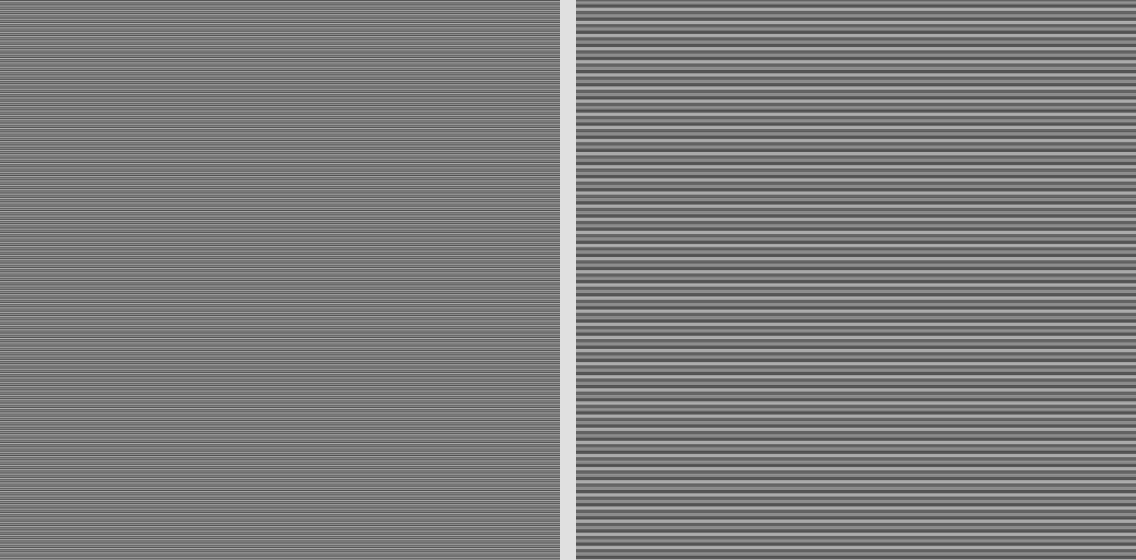
Left, the full canvas; right, a detail of the centre.
Give the GLSL for this pattern, as a WebGL 2 fragment shader.

```glsl
#version 300 es
precision highp float;
// Fine horizontal lines: light and dark alternate, every second pair softer.

#define REPEATS 128.0
#define BANDS 4.0
#define DEEP_DARK 0.329
#define SOFT_DARK 0.384
#define BRIGHT_LIGHT 0.669
#define SOFT_LIGHT 0.549

uniform vec2 u_resolution;
out vec4 outColor;

// Total height of each band found between zero and y, in band units.
vec4 bandsBelow(float y) {
    float whole = floor(y / BANDS);
    float within = y - whole * BANDS;
    return whole + clamp(within - vec4(0.0, 1.0, 2.0, 3.0), 0.0, 1.0);
}

void main() {
    // Vertical extent of this pixel, measured in bands.
    float bandsPerPixel = REPEATS * BANDS / u_resolution.y;
    float bottom = (gl_FragCoord.y - 0.5) * bandsPerPixel;
    float top = bottom + bandsPerPixel;

    // Exact box filter: the share of the pixel covered by each band.
    vec4 coverage = (bandsBelow(top) - bandsBelow(bottom)) / bandsPerPixel;

    // Greys listed from the foot of a repeat to its top.
    vec4 lineGreys = vec4(SOFT_LIGHT, SOFT_DARK, BRIGHT_LIGHT, DEEP_DARK);
    outColor = vec4(vec3(dot(coverage, lineGreys)), 1.0);
}
```
